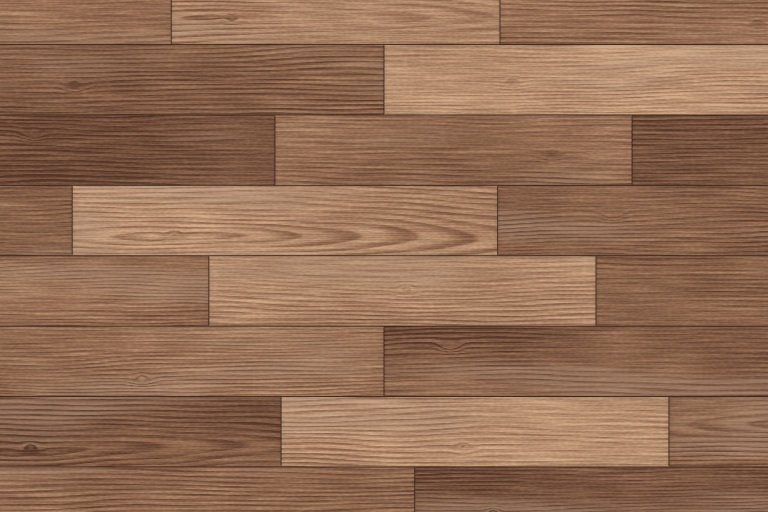
Reproduce this texture procedurally as a WebGL 1 fragment shader.

```glsl
precision highp float;
uniform vec2 u_resolution;

#define ASPECT 1.5
#define ROW_HEIGHT 0.1375
#define FIRST_SEAM 0.088
#define SEAM_HALF_WIDTH 0.0008
#define GRAIN_DEPTH 0.36
#define FIBRE_DEPTH 0.36
#define KNOT_RADIUS 0.012
#define DARK_WOOD vec3(0.385, 0.255, 0.19)
#define MID_WOOD vec3(0.59, 0.43, 0.325)
#define LIGHT_WOOD vec3(0.80, 0.645, 0.515)
#define WORN_WOOD vec3(0.68, 0.57, 0.49)
#define SEAM_COLOR vec3(0.19, 0.12, 0.09)

float hash(vec2 p) {
  return fract(sin(dot(p, vec2(127.1, 311.7))) * 43758.5);
}

// Distance to the nearest scattered point
float cellular(vec2 p) {
  vec2 cell = floor(p), f = p - cell;
  float nearest = 2.0;
  for (int j = -1; j <= 1; j++) {
    for (int i = -1; i <= 1; i++) {
      vec2 o = vec2(float(i), float(j));
      vec2 point = o + vec2(hash(cell + o), hash(cell + o + 57.3));
      nearest = min(nearest, length(point - f));
    }
  }
  return nearest;
}

// Layered sines, roughly -1.5 to 1.5
float waves(vec2 p) {
  float sum = 0.0, amp = 0.8;
  for (int i = 0; i < 5; i++) {
    p = mat2(0.8, 0.6, -0.6, 0.8) * p * 1.6 + 1.7;
    sum += amp * sin(p.x + 1.3 * sin(p.y));
    amp *= 0.6;
  }
  return sum;
}

// Value belonging to one of eight rows, counted from the bottom
float pick(vec4 lower, vec4 upper, float row) {
  vec4 chosen = 1.0 - step(0.5, abs(vec4(0.0, 1.0, 2.0, 3.0) - mod(row, 4.0)));
  return dot(row < 3.5 ? lower : upper, chosen);
}

// Tone of a plank before its grain
float plankTone(float row, float id) {
  float outer = pick(vec4(0.5, 0.32, 0.5, 0.38), vec4(0.27, 0.2, 0.32, 0.5), row);
  float inner = pick(vec4(0.25, 0.75, 0.25, 0.72), vec4(0.72, 0.46, 0.8, 0.7), row);
  return id < 0.5 ? outer : id < 1.5 ? inner : outer + 0.03;
}

void main() {
  vec2 uv = gl_FragCoord.xy / u_resolution;
  float pixel = 1.0 / u_resolution.y;

  // Rows and the planks along them
  float across = (uv.y - FIRST_SEAM) / ROW_HEIGHT;
  float row = floor(across) + 1.0;
  float joint = pick(vec4(0.54, 0.366, 0.5, 0.272), vec4(0.094, 0.358, 0.5, 0.223), row);
  float span = pick(vec4(0.55, 0.505, 0.51, 0.504), vec4(0.554, 0.465, 0.51, 0.428), row);
  float along = (uv.x - joint) / span;
  float id = floor(along) + 1.0;
  vec2 size = vec2(span * ASPECT, ROW_HEIGHT);
  vec2 q = fract(vec2(along, across)) * size;
  vec2 key = vec2(row, id);
  float seed = hash(key + 3.1);
  vec2 shift = vec2(seed, hash(key + 8.7)) * 40.0;

  // Grain field, bent around a knot
  vec2 knot = size * (0.15 + 0.7 * vec2(hash(key + 1.3), hash(key + 5.9)));
  vec2 offset = q - knot;
  float field = offset.y + 0.007 * waves(q * vec2(2.4, 10.0) + shift);
  float arched = length(vec2(0.07 * offset.x, field));
  field = mix(field, arched, step(0.55, hash(key + 12.4)));
  vec2 d = offset * vec2(0.6, 1.0) / KNOT_RADIUS;
  float bump = exp(-dot(d, d));
  field = mix(field, length(d) * KNOT_RADIUS, bump);

  // Growth lines with a sharp late edge
  float spacing = mix(0.0065, 0.0105, hash(key + 21.6));
  float phase = fract(field / spacing + 0.15 * waves(q * vec2(3.0, 30.0) + shift));
  float line = smoothstep(0.25, 0.8, phase) * (1.0 - smoothstep(0.82, 1.0, phase));
  float strength = 0.7 + 0.35 * waves(q * vec2(3.0, 11.0) + shift.yx);

  // Long fibres, short flecks and blotches
  float fibre = cellular(q * vec2(9.0, 240.0) + shift)
              + 0.5 * cellular(q * vec2(90.0, 280.0) + shift.yx)
              + 0.4 * cellular(q * vec2(4.0, 80.0) + shift.yx);
  float blotch = waves(q * vec2(2.5, 8.0) + shift + 9.0);
  float tone = plankTone(row, id) + 0.12 + 0.08 * blotch;
  tone -= GRAIN_DEPTH * line * clamp(strength, 0.2, 1.2);
  tone += FIBRE_DEPTH * (fibre - 0.88);
  tone -= 0.3 * exp(-6.0 * dot(d, d)) * step(0.35, seed);
  tone = clamp(tone, -0.12, 1.05);

  vec3 color = mix(DARK_WOOD, MID_WOOD, min(tone * 2.0, 1.0));
  color = mix(color, LIGHT_WOOD, max(tone * 2.0 - 1.0, 0.0));

  // Pale worn streaks
  float wear = smoothstep(0.3, 1.4, waves(q * vec2(2.0, 13.0) + shift.yx + 5.0));
  color = mix(color, WORN_WOOD, 0.42 * wear * (1.0 - 0.8 * line));

  // Seams with a faint shaded edge
  vec2 edge = min(q, size - q);
  float gap = min(edge.x, edge.y);
  color *= 1.0 - 0.1 * exp(-gap / 0.003);
  float seam = clamp((SEAM_HALF_WIDTH - gap) / pixel + 0.5, 0.0, 1.0);
  gl_FragColor = vec4(mix(color, SEAM_COLOR, 0.9 * seam), 1.0);
}
```
